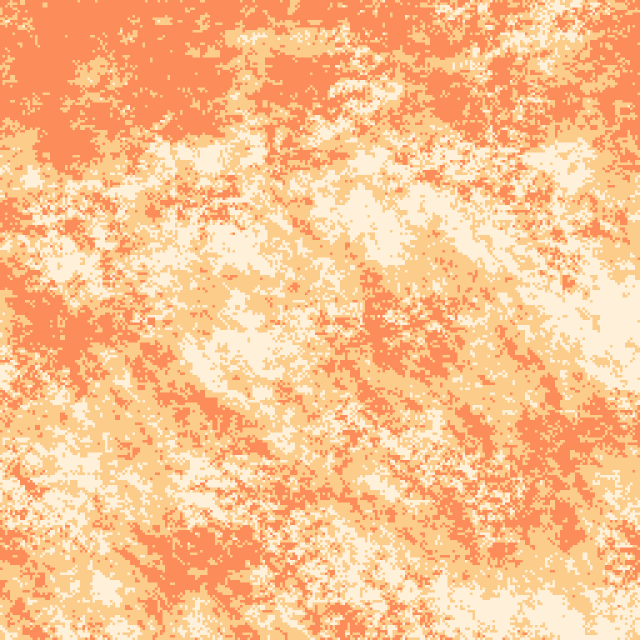
Write a Shadertoy shader that draws this texture.

```glsl
const vec3 EMBER = vec3(0.99, 0.55, 0.35);
const vec3 SAND  = vec3(0.99, 0.80, 0.54);
const vec3 CREAM = vec3(1.00, 0.94, 0.85);

const float CELLS = 256.0;           // mosaic cells per canvas height
const float EMBER_BELOW = -0.69;     // tone limits of the three colours
const float CREAM_ABOVE = 0.48;
const float BASE_TONE = -0.09;
const float PATCH_GAIN = 0.98;
const float GRAIN_GAIN = 1.3;
const float SLANT = 0.6;             // fall of the lower streaks to the right
const vec2 SLANT_SCALE = vec2(7.0, 9.0);
const vec2 LEVEL_SCALE = vec2(7.0, 10.5);
const vec2 ROUGH_SCALE = vec2(9.0, 12.0);
const vec2 GRAIN_SCALE = vec2(85.0, 115.0);
const int OCTAVES = 5;
const float OCTAVE_GAIN = 0.8;

// Integer hash of a lattice point, 0 to 1
float hash(vec2 p) {
    uvec2 q = uvec2(ivec2(p)) * uvec2(1597334677u, 3812015801u);
    uint h = (q.x ^ q.y) * 1597334677u;
    h = (h ^ (h >> 15)) * 2246822519u;
    h ^= h >> 13;
    return float(h >> 8) / 16777216.0;
}

// Signed value noise, -1 to 1
float noise(vec2 p) {
    vec2 i = floor(p), f = fract(p);
    f = f * f * (3.0 - 2.0 * f);
    float low = mix(hash(i), hash(i + vec2(1, 0)), f.x);
    float high = mix(hash(i + vec2(0, 1)), hash(i + vec2(1, 1)), f.x);
    return 2.0 * mix(low, high, f.y) - 1.0;
}

float fbm(vec2 p) {
    float sum = 0.0, amp = 1.0;
    for (int k = 0; k < OCTAVES; k++) {
        sum += amp * noise(p);
        p = p * 2.03 + vec2(17.3, 31.7);
        amp *= OCTAVE_GAIN;
    }
    return sum;
}

float band(float x, float center, float width) {
    float d = (x - center) / width;
    return exp(-d * d);
}

// Broad layers: dark top, rising pale belt, dark seam, pale floor
float layers(vec2 p) {
    float wobble = 0.03 * noise(p * 5.0 + 61.0);
    float y = p.y + wobble;
    float tone = BASE_TONE;
    tone -= 0.78 * smoothstep(0.75, 0.82, y);
    tone += 0.5 * band(y - 0.22 * (p.x - 0.5), 0.35, 0.11);
    tone -= 0.35 * band(y, 0.15, 0.06);
    tone += 0.45 * (1.0 - smoothstep(0.03, 0.11, y)) * smoothstep(0.1, 0.6, p.x);
    return tone;
}

// Streaks slant below and lie level near the top
float patches(vec2 p) {
    float level = smoothstep(0.6, 0.8, p.y);
    float slanted = fbm(vec2(p.x, p.y + SLANT * p.x) * SLANT_SCALE + 7.0);
    float flatLying = fbm(p * LEVEL_SCALE + 43.0);
    float spread = length(vec2(level, 1.0 - level));
    return mix(slanted, flatLying, level) / spread;
}

// Speckle that weakens inside the calm patches
float grain(vec2 p, vec2 cell) {
    float rough = mix(0.4, 1.25, smoothstep(-0.5, 0.5, noise(p * ROUGH_SCALE + 91.0)));
    float speck = 2.0 * hash(cell + 503.0) - 1.0;
    return rough * (0.7 * speck + noise(p * GRAIN_SCALE + 151.0));
}

vec3 cellColor(vec2 cell) {
    vec2 p = (cell + 0.5) / CELLS;
    float tone = layers(p) + PATCH_GAIN * patches(p) + GRAIN_GAIN * grain(p, cell);
    vec3 color = mix(EMBER, SAND, step(EMBER_BELOW, tone));
    return mix(color, CREAM, step(CREAM_ABOVE, tone));
}

void mainImage(out vec4 fragColor, in vec2 fragCoord) {
    // Box filter over the cell borders keeps edges smooth at any size
    float cellsPerPixel = CELLS / iResolution.y;
    vec2 grid = fragCoord * cellsPerPixel - 0.5;
    vec2 cell = floor(grid);
    vec2 cover = clamp((fract(grid) - 0.5) / cellsPerPixel + 0.5, 0.0, 1.0);

    vec3 lower = mix(cellColor(cell), cellColor(cell + vec2(1, 0)), cover.x);
    vec3 upper = mix(cellColor(cell + vec2(0, 1)), cellColor(cell + vec2(1, 1)), cover.x);
    fragColor = vec4(mix(lower, upper, cover.y), 1.0);
}
```
